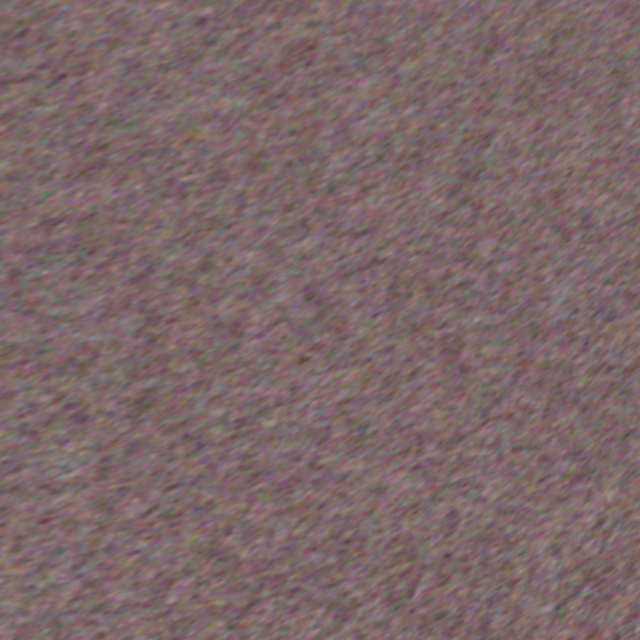
This texture is drawn by a three.js fragment shader. Its source:

```glsl
// Soft mauve-grey fleece: short slanted fibres with faint red, green and blue flecks.
// Cellular noise sums one soft random grain per cell, on coordinates that are bent
// and stretched along the nap; grey layers give relief, tinted layers give colour.
varying vec2 vUv;

const vec3 BASE_COLOR = vec3(0.486, 0.406, 0.409);

// Three random values from 0 to 1 for one cell.
vec3 hash3(vec2 cell) {
  vec3 h = fract(cell.xyx * vec3(0.1031, 0.1030, 0.0973));
  h += dot(h, h.yxz + 33.33);
  return fract((h.xxy + h.yzz) * h.zyx);
}

// Sum of smooth round grains with a random signed weight per channel.
vec3 grains(vec2 p, float seed) {
  vec2 cell = floor(p);
  vec2 local = p - cell;
  vec3 total = vec3(0.0);
  for (int y = -1; y <= 1; y++) {
    for (int x = -1; x <= 1; x++) {
      vec2 offset = vec2(float(x), float(y));
      vec2 id = cell + offset + seed;
      vec2 delta = offset + hash3(id).xy - local;
      float falloff = max(0.0, 1.0 - dot(delta, delta));
      vec3 weight = 2.0 * hash3(id + 71.0) - 1.0;
      total += weight * falloff * falloff * falloff;
    }
  }
  return total;
}

// Bends the nap upward to the right, where the fibres also get shorter.
vec2 alongNap(vec2 uv, float slope, float bend) {
  float rise = slope * uv.x + bend * uv.x * uv.x;
  return vec2(uv.x + 0.2 * uv.x * uv.x, uv.y - rise);
}

// Grey relief: broad patches, fibres and fine fibres.
float relief(vec2 nap) {
  float patches = grains(nap * vec2(14.0, 26.0), 211.0).x;
  float fibres = grains(nap * vec2(42.0, 98.0), 307.0).x;
  float fineFibres = grains(nap * vec2(82.0, 170.0), 419.0).x;
  return 0.022 * patches + 0.060 * fibres + 0.042 * fineFibres;
}

// Colour flecks: each channel varies on its own.
vec3 flecks(vec2 nap) {
  vec3 broad = grains(nap * vec2(60.0, 115.0), 523.0);
  vec3 fine = grains(nap * vec2(105.0, 185.0), 631.0);
  return 0.050 * broad + 0.036 * fine;
}

void main() {
  vec2 nap = alongNap(vUv, 0.28, 0.14);
  float contrast = mix(1.12, 0.85, vUv.y);
  vec3 color = BASE_COLOR + contrast * relief(nap) + flecks(nap);
  gl_FragColor = vec4(color, 1.0);
}
```
